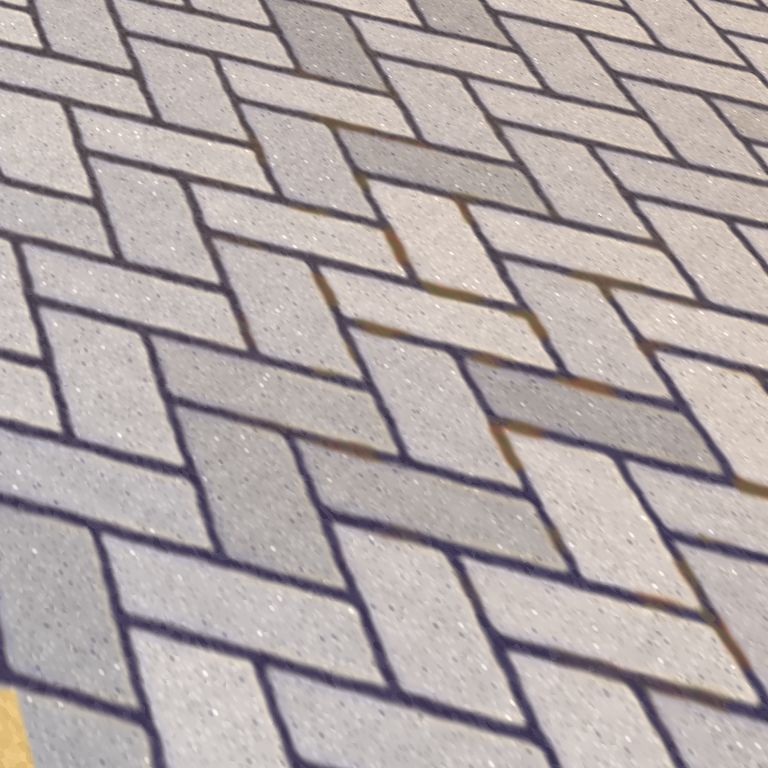
Give the GLSL for this texture, as a three.js fragment shader.

```glsl
// Herringbone paving of two-to-one blocks seen at a slant: the canvas is mapped
// back onto the ground plane, where each unit cell finds its block by a diagonal
// rule; rounded-box distances draw the joints, cellular noise the concrete grain.
varying vec2 vUv;

float hash(vec2 p) {
  return fract(sin(dot(p, vec2(127.1, 311.7))) * 4375.85);
}

// Solves the perspective map for ground coordinates; p runs right and down.
vec2 toGround(vec2 p) {
  vec2 across = vec2(0.1352, 0.0319) + 0.010 * p;
  vec2 along = vec2(0.0204, 0.0637) + 0.0425 * p;
  vec2 offset = p - vec2(0.4036, 0.3359);
  float det = across.x * along.y - across.y * along.x;
  return vec2(offset.x * along.y - offset.y * along.x,
              across.x * offset.y - across.y * offset.x) / det;
}

// Cellular noise: x = distance to the nearest grain, y = its random value.
vec2 grains(vec2 p) {
  vec2 cell = floor(p);
  vec2 nearest = vec2(9.0, 0.0);
  for (int j = -1; j <= 1; j++) {
    for (int i = -1; i <= 1; i++) {
      vec2 c = cell + vec2(float(i), float(j));
      float d = length(c + vec2(hash(c), hash(c + 37.3)) - p);
      if (d < nearest.x) nearest = vec2(d, hash(c + 71.9));
    }
  }
  return nearest;
}

// Layered sines, about -1 to 1.
float waves(vec2 p) {
  return (sin(p.x * 1.7 + 2.0 * sin(p.y * 1.3))
        + sin(p.y * 2.9 - p.x * 1.1 + 1.4)
        + sin(p.x * 4.3 + p.y * 3.7 + 0.6)) / 3.0;
}

float roundBox(vec2 p, vec2 halfSize, float radius) {
  vec2 q = abs(p) - halfSize + radius;
  return length(max(q, 0.0)) + min(max(q.x, q.y), 0.0) - radius;
}

void main() {
  vec2 p = vec2(vUv.x, 1.0 - vUv.y);
  vec2 ground = toGround(p);
  vec2 worn = ground + 0.016 * vec2(waves(ground.yx * 4.0), waves(ground * 4.0 + 5.0));

  // Block under this point: cells 0-1 of each diagonal lie flat, 2-3 stand.
  vec2 cell = floor(worn);
  float step4 = mod(cell.x - cell.y, 4.0);
  bool flat_ = step4 < 1.5;
  vec2 corner = cell - (flat_ ? vec2(step4, 0.0) : vec2(0.0, 3.0 - step4));
  vec2 size = flat_ ? vec2(2.0, 1.0) : vec2(1.0, 2.0);
  vec2 squash = vec2(1.0, 0.6);
  vec2 local = (worn - corner - 0.5 * size) * squash;
  float gap = 0.048 + 0.012 * hash(corner + 8.0);
  float edge = roundBox(local, 0.5 * size * squash - gap, 0.05);

  // Concrete: block tint, soft mottling, pale and dark grains.
  float tint = hash(corner + 3.7);
  vec3 stone = mix(vec3(0.75, 0.72, 0.715), vec3(0.835, 0.795, 0.77), tint);
  stone *= 1.0 - 0.11 * step(0.88, hash(corner + 19.0));
  stone += vec3(0.03, 0.005, -0.025) * (p.x - p.y);
  stone += 0.018 * waves(ground * 3.0 + tint * 20.0);
  vec2 fine = grains(ground * vec2(22.0, 13.0));
  vec2 coarse = grains(ground * vec2(9.0, 5.5) + 13.0);
  stone += (fine.y - 0.5) * 0.13 * smoothstep(0.75, 0.1, fine.x);
  stone -= vec3(0.13, 0.13, 0.10) * step(0.86, coarse.y) * smoothstep(0.26, 0.06, coarse.x);
  stone += 0.16 * step(coarse.y, 0.07) * smoothstep(0.25, 0.08, coarse.x);

  // Worn rims: warm on the right of a block, cool on its left.
  float rim = smoothstep(-0.09, -0.03, edge);
  stone += rim * mix(vec3(-0.04, -0.035, 0.0), vec3(0.04, 0.03, 0.0),
                     smoothstep(-0.3, 0.3, local.x));

  // Joints: violet shadow nearby, brown and fainter in the distance.
  float joint = smoothstep(-0.028, 0.022, edge);
  float core = smoothstep(0.0, 0.045, edge);
  vec3 shade = mix(vec3(0.38, 0.34, 0.35), vec3(0.31, 0.28, 0.39), smoothstep(0.1, 0.75, p.y));
  vec3 jointColor = mix(vec3(0.46, 0.43, 0.47), shade - 0.04, core);
  jointColor += 0.09 * (fine.y - 0.5);

  // Rusty debris and moss caught in the joints, spilling over a little.
  float drift = smoothstep(0.42, 0.08, abs(p.y - 0.1 - 0.6 * p.x))
              * smoothstep(0.2, 0.5, p.x);
  float debris = drift * smoothstep(0.05, 0.5, waves(ground * 1.6 + 2.2) + 0.25 * (coarse.y - 0.5));
  vec3 rust = mix(vec3(0.58, 0.36, 0.24), vec3(0.46, 0.41, 0.25), coarse.y);
  jointColor = mix(jointColor, rust, 0.75 * debris);
  stone = mix(stone, rust + 0.12, 0.55 * debris * smoothstep(-0.06, 0.0, edge));

  vec3 color = mix(stone, jointColor, joint);

  // Scrap of yellow paint at the lower left.
  float paint = smoothstep(0.006, -0.006, p.x - 0.02 - 0.25 * (p.y - 0.9))
              * smoothstep(0.89, 0.905, p.y);
  color = mix(color, vec3(0.91, 0.76, 0.47) + 0.08 * (fine.y - 0.5), 0.9 * paint);

  gl_FragColor = vec4(color, 1.0);
}
```
